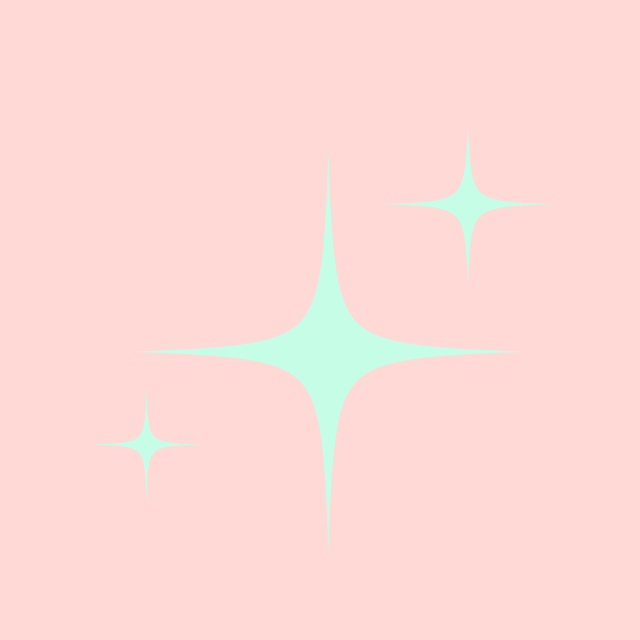
A WebGL 1 fragment shader for this background:

```glsl
precision highp float;
// Three flat mint four-pointed sparkles on a plain pink ground.
// Each sparkle is bounded by a hyperbola in every quadrant, joining two tips;
// a grid of samples per pixel keeps the needle-thin tips smooth.

uniform vec2 u_resolution;

const vec3 PINK = vec3(1.0, 0.851, 0.839);
const vec3 MINT = vec3(0.773, 0.992, 0.902);

// Sparkles: centre x, centre y, tip radius, in canvas units
const vec3 LARGE_STAR = vec3(0.513, 0.4505, 0.316);
const vec3 UPPER_STAR = vec3(0.7310, 0.6810, 0.133);
const vec3 LOWER_STAR = vec3(0.2288, 0.3055, 0.086);

const float FULLNESS = 0.028; // larger values give a fatter body
const int SAMPLES = 6;        // samples along each pixel side

// 1 inside the sparkle, 0 outside
float sparkle(vec2 point, vec3 star) {
  vec2 q = abs(point - star.xy) / star.z;
  vec2 toTip = 1.0 - q;
  float withinTips = step(0.0, min(toTip.x, toTip.y));
  return withinTips * step(q.x * q.y, FULLNESS * toTip.x * toTip.y);
}

float allSparkles(vec2 point) {
  float small = max(sparkle(point, UPPER_STAR), sparkle(point, LOWER_STAR));
  return max(sparkle(point, LARGE_STAR), small);
}

void main() {
  // Average the shape over the pixel
  float coverage = 0.0;
  for (int j = 0; j < SAMPLES; j++) {
    for (int i = 0; i < SAMPLES; i++) {
      vec2 offset = (vec2(float(i), float(j)) + 0.5) / float(SAMPLES) - 0.5;
      coverage += allSparkles((gl_FragCoord.xy + offset) / u_resolution);
    }
  }
  coverage /= float(SAMPLES * SAMPLES);

  gl_FragColor = vec4(mix(PINK, MINT, coverage), 1.0);
}
```
